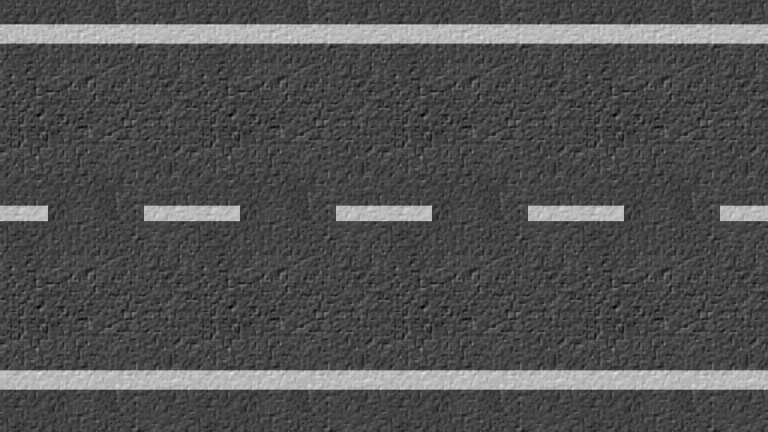
Write a WebGL 2 fragment shader that draws this pattern.

```glsl
#version 300 es
precision highp float;
// Asphalt road seen from above: two solid edge lines and a dashed centre line.
// A tiling height field of value noise is lit from the upper left, and the
// painted stripes are box distances laid over the same rough surface.

#define TILE 0.44444        // repeat length, in canvas heights
#define DASH_HALF vec2(0.1111, 0.0181)
#define DASH_Y 0.506
#define EDGE_HALF 0.0222
#define EDGE_TOP 0.9213
#define EDGE_BOTTOM 0.1204
#define ROAD_COLOR vec3(0.268)
#define PAINT_COLOR vec3(0.725)
#define RELIEF 0.19
#define GRAIN 0.075
#define MOTTLE 0.03

uniform vec2 u_resolution;
out vec4 fragColor;

float hash(vec2 p) {
    vec3 q = fract(p.xyx * 0.1031);
    q += dot(q, q.yzx + 33.33);
    return fract((q.x + q.y) * q.z);
}

// Value noise on the unit tile, wrapping after the given number of cells.
float tileNoise(vec2 tileUv, float cells, float seed) {
    vec2 p = tileUv * cells;
    vec2 cell = floor(p);
    vec2 f = p - cell;
    f = f * f * (3.0 - 2.0 * f);
    vec2 lo = mod(cell, cells) + seed;
    vec2 hi = mod(cell + 1.0, cells) + seed;
    return mix(mix(hash(lo), hash(vec2(hi.x, lo.y)), f.x),
               mix(hash(vec2(lo.x, hi.y)), hash(hi), f.x), f.y);
}

// Small stones with scattered deeper pits between them.
float surfaceHeight(vec2 tileUv) {
    float stones = 0.65 * tileNoise(tileUv, 64.0, 3.0)
                 + 0.40 * tileNoise(tileUv, 37.0, 151.0);
    float pits = 1.0 - smoothstep(0.08, 0.32, tileNoise(tileUv, 48.0, 271.0));
    return stones - 0.55 * pits;
}

float boxDistance(vec2 p, vec2 halfSize) {
    vec2 d = abs(p) - halfSize;
    return length(max(d, 0.0)) + min(max(d.x, d.y), 0.0);
}

void main() {
    vec2 p = gl_FragCoord.xy / u_resolution.y;
    float pixel = 1.0 / u_resolution.y;
    vec2 tileUv = p / TILE;

    // Relief shading, rougher in broad bands across the road
    vec2 toLight = vec2(-0.0045, 0.0045);
    float slope = surfaceHeight(tileUv - toLight) - surfaceHeight(tileUv + toLight);
    float band = 1.0 + 0.22 * cos(6.28318 * (p.y - 0.74) / TILE);
    float grain = tileNoise(tileUv, 96.0, 397.0) - 0.5;
    float mottle = tileNoise(tileUv, 7.0, 523.0) - 0.5;
    float shade = RELIEF * band * slope + GRAIN * grain;

    // Painted stripes
    float dashX = (fract(p.x / TILE + 0.5) - 0.5) * TILE;
    float dash = boxDistance(vec2(dashX, p.y - DASH_Y), DASH_HALF);
    float edges = min(abs(p.y - EDGE_TOP), abs(p.y - EDGE_BOTTOM)) - EDGE_HALF;
    float paint = 1.0 - smoothstep(-0.5 * pixel, 0.5 * pixel, min(dash, edges));

    vec3 road = ROAD_COLOR + shade + MOTTLE * mottle;
    vec3 stripe = PAINT_COLOR + 0.9 * shade;
    fragColor = vec4(clamp(mix(road, stripe, paint), 0.0, 1.0), 1.0);
}
```
